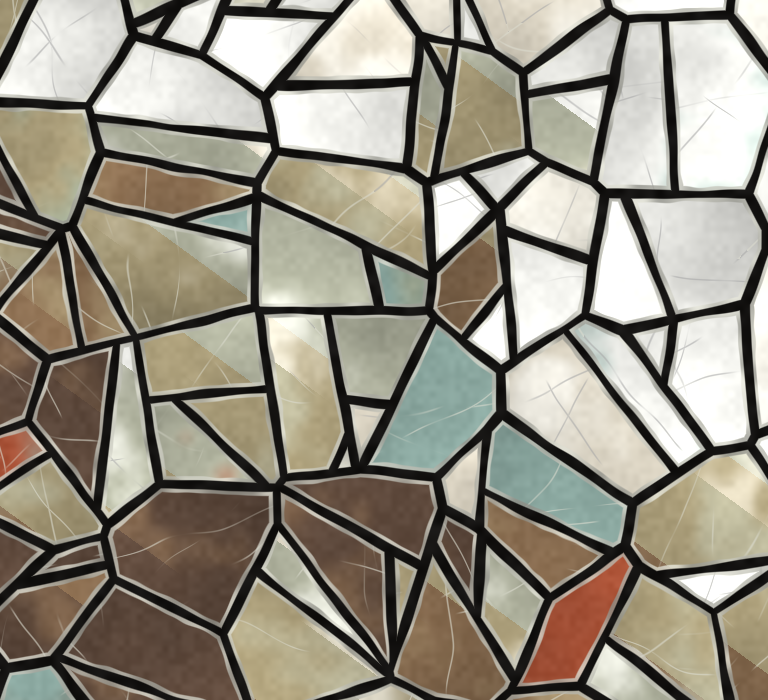
This pattern is drawn by a WebGL 2 fragment shader. Its source:

```glsl
#version 300 es
precision highp float;
// Mosaic of broken mirror glass set in black grout.
// A power diagram gives straight-edged cells, random cuts split them into shards,
// and each shard gets a tint, cloudy reflections, scratches and a pale ground rim.

uniform vec2 u_resolution;
out vec4 fragColor;

const float CELLS = 5.5;          // cells per canvas height
const float SIZE_SPREAD = 0.22;   // variation of cell size
const float GROUT = 0.0062;       // half width of the joints
const float RIM = 0.0052;         // width of the ground glass edge
const float SOFTNESS = 0.0013;    // edge blur
const int SCRATCHES = 4;          // scratches per shard

const vec3 BLACK = vec3(0.045, 0.04, 0.035);
const vec3 UMBER = vec3(0.36, 0.28, 0.23);
const vec3 TAN   = vec3(0.53, 0.42, 0.31);
const vec3 OLIVE = vec3(0.66, 0.61, 0.47);
const vec3 SAGE  = vec3(0.69, 0.70, 0.62);
const vec3 CREAM = vec3(0.89, 0.86, 0.79);
const vec3 WHITE = vec3(0.97, 0.97, 0.95);
const vec3 RUST  = vec3(0.68, 0.33, 0.22);
const vec3 TEAL  = vec3(0.53, 0.64, 0.61);
const vec3 RIM_GREY = vec3(0.76, 0.76, 0.72);

vec3 hash3(vec2 p) {
    vec3 q = fract(p.xyx * vec3(0.1031, 0.1030, 0.0973));
    q += dot(q, q.yxz + 33.33);
    return fract((q.xxy + q.yzz) * q.zyx);
}

float noise(vec2 p) {
    vec2 i = floor(p), f = fract(p);
    f = f * f * (3.0 - 2.0 * f);
    vec2 e = vec2(0.0, 1.0);
    return mix(mix(hash3(i).x, hash3(i + e.yx).x, f.x),
               mix(hash3(i + e.xy).x, hash3(i + e.yy).x, f.x), f.y);
}

float clouds(vec2 p) {
    return 0.55 * noise(p) + 0.3 * noise(p * 2.1 + 7.0) + 0.15 * noise(p * 4.3 + 19.0);
}

vec2 direction(float turn) {
    return vec2(cos(6.2832 * turn), sin(6.2832 * turn));
}

// Site offset from p (xy) and its power distance (z)
vec3 site(vec2 cell, vec2 p) {
    vec3 h = hash3(cell + 41.0);
    vec2 r = cell + 0.04 + 0.92 * h.xy - p;
    return vec3(r, dot(r, r) - SIZE_SPREAD * h.z);
}

// Returns shard id (xy), distance to its edge (z); also gives the cell centre
vec3 shardAt(vec2 p, out vec2 centre) {
    vec2 base = floor(p), id = base;
    vec3 best = vec3(0.0, 0.0, 1e3);
    for (int k = 0; k < 25; k++) {
        vec2 cell = base + vec2(k % 5 - 2, k / 5 - 2);
        vec3 s = site(cell, p);
        if (s.z < best.z) { best = s; id = cell; }
    }
    float edge = 1e3;
    for (int k = 0; k < 25; k++) {
        vec2 cell = base + vec2(k % 5 - 2, k / 5 - 2);
        vec3 s = site(cell, p);
        if (cell != id) edge = min(edge, 0.5 * (s.z - best.z) / length(s.xy - best.xy));
    }
    centre = p + best.xy;
    // Random straight cuts: the first is common, the second rare
    for (int k = 0; k < 2; k++) {
        vec3 h = hash3(id * 1.7 + 90.0 + float(k) * 13.0);
        if (h.x > 0.72 - 0.42 * float(k)) continue;
        float side = dot(best.xy, direction(h.y)) + 0.3 * (h.z - 0.5);
        edge = min(edge, abs(side));
        id += step(0.0, side) * vec2(31.0, 57.0) * float(k + 1);
    }
    return vec3(id, edge);
}

vec3 glassTint(float tone, vec3 h) {
    if (h.x > 0.96) return RUST;
    if (h.x > 0.89) return TEAL;
    if (tone < 0.20) return UMBER;
    if (tone < 0.37) return TAN;
    if (tone < 0.48) return OLIVE;
    if (tone < 0.59) return SAGE;
    return mix(CREAM, WHITE, smoothstep(0.2, 0.5, h.y));
}

void main() {
    vec2 p = gl_FragCoord.xy / u_resolution.y;
    vec2 uv = gl_FragCoord.xy / u_resolution;
    float blur = max(SOFTNESS, 0.8 / u_resolution.y);

    // Shards with slightly chipped edges
    vec2 chip = 0.003 * (vec2(noise(p * 24.0), noise(p * 24.0 + 50.0)) - 0.5);
    vec2 centre;
    vec3 shard = shardAt((p + chip) * CELLS + 3.0, centre);
    float inset = shard.z / CELLS - GROUT * (0.7 + 0.6 * noise(p * 17.0));
    vec2 local = p - (centre - 3.0) / CELLS;
    vec3 h = hash3(shard.xy + 170.0);

    // Tint runs from brown at lower left to white at upper right
    float tone = 0.05 + 0.4 * uv.x + 0.5 * uv.y + 0.6 * (h.z - 0.5);
    vec3 glass = glassTint(tone, h);
    float cloud = clouds(p * 8.0 + h.xy * 40.0);
    glass = mix(glass, glassTint(tone + 0.14, h.yzx), 0.6 * smoothstep(0.48, 0.78, cloud));
    glass *= 0.84 + 0.3 * cloud + 0.9 * dot(local, direction(h.y));
    glass += 0.05 * (noise(p * 110.0) - 0.5);

    // Wavering scratches, light on dark glass and grey on white
    float scratch = 0.0;
    for (int k = 0; k < SCRATCHES; k++) {
        vec3 s = hash3(shard.xy + 300.0 + 9.0 * float(k));
        float away = dot(local, direction(s.x)) + 0.14 * (s.y - 0.5) + 0.025 * (noise(p * 13.0 + s.z * 30.0) - 0.5);
        float worn = smoothstep(0.45, 0.75, noise(p * 20.0 + s.xy * 60.0));
        scratch = max(scratch, worn * (1.0 - smoothstep(0.0, 0.0008 + blur, abs(away))));
    }
    vec3 scratchColour = mix(vec3(0.86, 0.86, 0.81), vec3(0.66), step(0.8, glass.g));
    glass = mix(glass, scratchColour, 0.6 * scratch);

    // Ground rim, then grout
    float rim = 1.0 - smoothstep(RIM - blur, RIM + blur, inset + 0.003 * (noise(p * 45.0) - 0.5));
    vec3 rimColour = RIM_GREY * (0.72 + 0.5 * noise(p * 38.0 + h.xy * 20.0));
    glass = mix(glass, rimColour, 0.8 * rim);
    vec3 grout = BLACK + 0.06 * noise(p * 70.0);
    vec3 colour = mix(grout, glass, smoothstep(-blur, blur, inset));
    fragColor = vec4(clamp(colour, 0.0, 1.0), 1.0);
}
```
